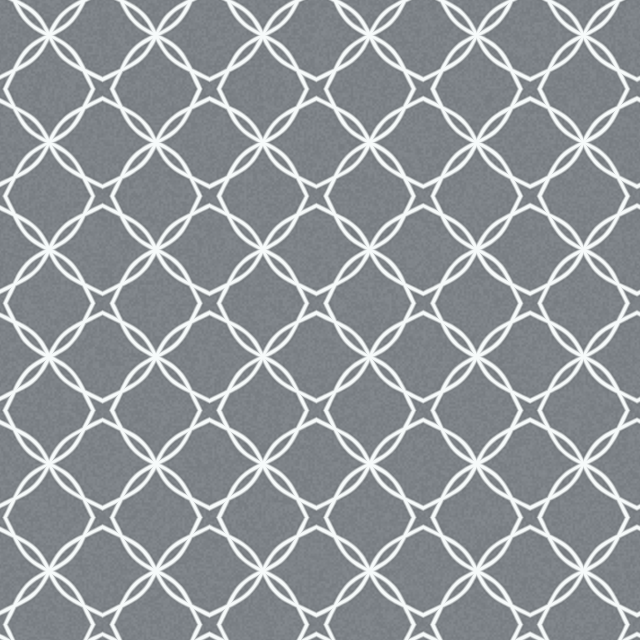
Reproduce this pattern procedurally as a WebGL 2 fragment shader.

```glsl
#version 300 es
precision highp float;
// A trellis of four-petal flowers and small concave stars, white on slate.
// Each square cell is folded to one diagonal; a sine arc draws the petal edge
// and its tangent runs on to the star. Fine grain mottles the ground.
uniform vec2 u_resolution;
out vec4 fragColor;

const vec2  PERIOD       = vec2(0.1670, 0.1674); // cell size, canvas units
const vec2  FLOWER       = vec2(0.0768, 0.9447); // centre of one flower
const float PETAL_LENGTH = 0.46;    // the rest are in cell units
const float PETAL_BULGE  = 0.050;
const float LINE_HALF    = 0.0195;
const float EDGE_SOFT    = 0.013;
const float FRINGE_REACH = 0.050;   // dark halo beside the lines
const float FRINGE_DEPTH = 0.45;
const float GRAIN_SCALE  = 300.0;   // grains across the canvas
const float GRAIN_DEPTH  = 0.055;
const float WOBBLE       = 0.004;   // slight unevenness of the lines
const float WOBBLE_SCALE = 75.0;
const vec3  SLATE = vec3(0.49, 0.51, 0.53);
const vec3  SHADE = vec3(0.42, 0.44, 0.45);
const vec3  WHITE = vec3(0.965, 0.98, 0.98);
const float PI = 3.14159;

float hash(vec2 p) {
    vec3 q = fract(vec3(p.xyx) * 0.1031);
    q += dot(q, q.yzx + 33.33);
    return fract((q.x + q.y) * q.z);
}

float valueNoise(vec2 p) {
    vec2 i = floor(p), f = fract(p);
    f = f * f * (3.0 - 2.0 * f);
    return mix(mix(hash(i), hash(i + vec2(1, 0)), f.x),
               mix(hash(i + vec2(0, 1)), hash(i + vec2(1, 1)), f.x), f.y);
}

// Distance to the centre line of the trellis; flower at the cell centre.
float trellisDistance(vec2 cell) {
    vec2 p = abs(cell);
    float along = (p.x + p.y) * sqrt(0.5);
    float across = abs(p.x - p.y) * sqrt(0.5);
    float endSlope = PI * PETAL_BULGE / PETAL_LENGTH;
    float phase = PI * along / PETAL_LENGTH;
    bool inPetal = along < PETAL_LENGTH;
    float curve = inPetal ? PETAL_BULGE * sin(phase)
                          : endSlope * (along - PETAL_LENGTH);
    float slope = inPetal ? endSlope * cos(phase) : endSlope;
    return abs(across - curve) / sqrt(1.0 + slope * slope);
}

void main() {
    float canvas = min(u_resolution.x, u_resolution.y);
    vec2 uv = gl_FragCoord.xy / canvas;
    vec2 cell = fract((uv - FLOWER) / PERIOD + 0.5) - 0.5;

    // Lines, with a little uneven width
    float uneven = WOBBLE * (valueNoise(uv * WOBBLE_SCALE) - 0.5);
    float d = trellisDistance(cell) + uneven;
    float soft = max(EDGE_SOFT, 0.75 / (canvas * PERIOD.x));
    float line = smoothstep(-soft, soft, LINE_HALF - d);

    // Grainy ground, darker beside the lines
    float grain = valueNoise(uv * GRAIN_SCALE) - 0.5;
    float fringe = 1.0 - smoothstep(LINE_HALF, FRINGE_REACH, d);
    vec3 ground = mix(SLATE, SHADE, FRINGE_DEPTH * fringe) + GRAIN_DEPTH * grain;

    fragColor = vec4(mix(ground, WHITE, line), 1.0);
}
```
